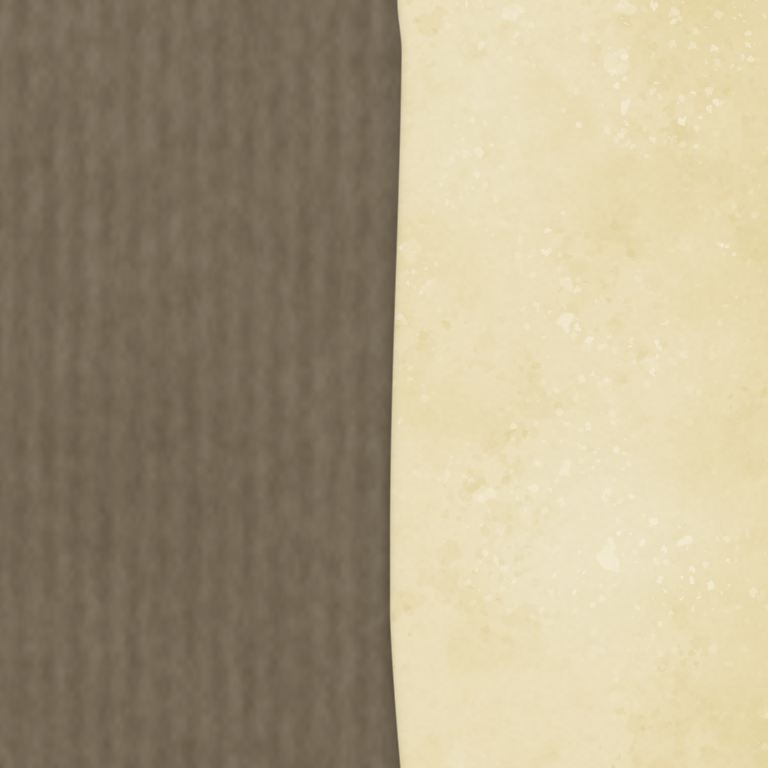
Reproduce this texture procedurally as a WebGL 1 fragment shader.

```glsl
precision highp float;
uniform vec2 u_resolution;

float hash(vec2 p) {
  vec3 q = fract(vec3(p.xyx) * 0.1031);
  q += dot(q, q.yzx + 33.33);
  return fract((q.x + q.y) * q.z);
}

float noise(vec2 p) {
  vec2 i = floor(p), f = fract(p);
  f = f * f * (3.0 - 2.0 * f);
  return mix(mix(hash(i), hash(i + vec2(1.0, 0.0)), f.x),
             mix(hash(i + vec2(0.0, 1.0)), hash(i + 1.0), f.x), f.y);
}

float fbm(vec2 p) {
  float sum = 0.0, amp = 0.5;
  for (int i = 0; i < 5; i++) {
    sum += amp * noise(p);
    p = mat2(1.6, 1.2, -1.2, 1.6) * p + 17.3;
    amp *= 0.5;
  }
  return sum;
}

// Irregular flecks, one candidate in each grid cell
float flecks(vec2 uv, float cells, float density, float seed) {
  vec2 p = uv * cells + seed;
  p += 0.45 * (vec2(noise(p * 3.0), noise(p * 3.0 + 41.0)) - 0.5);
  float cover = 0.0;
  for (int y = -1; y <= 1; y++) {
    for (int x = -1; x <= 1; x++) {
      vec2 cell = floor(p) + vec2(float(x), float(y));
      vec2 center = cell + vec2(hash(cell + 5.0), hash(cell + 29.0));
      float radius = mix(0.12, 0.48, pow(hash(cell + 53.0), 2.0));
      float present = step(hash(cell + 71.0), density);
      float blob = 1.0 - smoothstep(radius - 0.07, radius + 0.07, distance(p, center));
      cover = max(cover, present * blob * (0.4 + 0.6 * hash(cell + 97.0)));
    }
  }
  return cover;
}

float glow(vec2 uv, vec2 center, vec2 size) {
  vec2 d = (uv - center) / size;
  return exp(-dot(d, d));
}

float borderX(float y) {
  return 0.5078 + 0.0155 * smoothstep(0.3, 1.0, y) - 0.006 * smoothstep(0.93, 1.0, y)
       + 0.0135 * pow(max(1.0 - y / 0.2, 0.0), 1.3);
}

// Brown ribbed cloth
vec3 ribbedCloth(vec2 uv, float inset) {
  float sway = 0.09 * (noise(uv * vec2(27.0, 34.0)) - 0.5);
  float rib = cos(6.28318 * (27.0 * uv.x - 0.215 + 2.0 * sway));
  float strength = 0.4 + 0.9 * noise(uv * vec2(24.0, 16.0) + 8.0);
  float tone = 0.5 + 0.2 * rib * strength;
  tone += 0.75 * (fbm(uv * vec2(65.0, 38.0)) - 0.48);
  tone += 0.3 * (noise(uv * vec2(150.0, 95.0)) - 0.5);
  tone += 0.45 * (fbm(uv * 5.0 + 3.0) - 0.48) + 0.2 * (uv.y - 0.45);
  vec3 color = mix(vec3(0.415, 0.365, 0.292), vec3(0.498, 0.452, 0.378), tone);
  return color * (1.0 - 0.16 * exp(-inset / 0.008));
}

// Cream mottled paper
vec3 mottledPaper(vec2 uv) {
  float aging = smoothstep(0.72, 1.05, uv.x) * (0.45 + 0.55 * smoothstep(0.35, 1.0, uv.y));
  aging += 0.5 * glow(uv, vec2(1.0, 0.06), vec2(0.15, 0.15));
  aging += 0.35 * glow(uv, vec2(0.55, 0.48), vec2(0.08, 0.12));
  float pale = glow(uv, vec2(0.76, 0.29), vec2(0.14, 0.12))
             + 0.6 * glow(uv, vec2(0.63, 0.87), vec2(0.1, 0.16));
  float mottle = fbm(uv * 13.0 + 6.0);
  vec3 color = mix(vec3(0.921, 0.874, 0.733), vec3(0.892, 0.834, 0.635),
                   clamp(0.72 * aging + 1.3 * (mottle - 0.47), 0.0, 1.0));
  color = mix(color, vec3(0.932, 0.895, 0.777), clamp(0.8 * pale, 0.0, 0.85));

  // Ochre stains and pale chips gather in clusters
  float clusters = smoothstep(0.38, 0.62, fbm(uv * 9.0 + 21.0));
  float calm = 1.0 - 0.65 * clamp(pale, 0.0, 1.0);
  float stain = 0.5 * flecks(uv, 25.0, 0.45, 13.0) + 0.7 * flecks(uv, 72.0, 0.35, 37.0);
  stain += 0.4 * smoothstep(0.53, 0.64, fbm(uv * 36.0 + 4.0));
  color = mix(color, vec3(0.881, 0.819, 0.615),
              clamp(stain * calm * (0.25 + 0.6 * clusters), 0.0, 0.8));

  float chipArea = smoothstep(0.42, 0.62, fbm(uv * 8.0 + 63.0));
  chipArea += 0.5 * glow(uv, vec2(0.86, 0.2), vec2(0.15, 0.16))
            + 0.5 * glow(uv, vec2(0.92, 0.62), vec2(0.12, 0.2))
            + 0.6 * glow(uv, vec2(0.56, 0.37), vec2(0.06, 0.06));
  float chips = 0.7 * flecks(uv, 30.0, 0.16, 83.0) + 0.8 * flecks(uv, 90.0, 0.3, 119.0);
  color = mix(color, vec3(0.952, 0.923, 0.827), clamp(chips * chipArea, 0.0, 0.85));
  return color + 0.012 * (noise(uv * 190.0) - 0.5);
}

void main() {
  vec2 uv = gl_FragCoord.xy / u_resolution;
  float offset = uv.x - borderX(uv.y);
  vec3 cloth = ribbedCloth(uv, max(-offset, 0.0));
  vec3 paper = mottledPaper(uv);
  paper *= 1.0 - 0.1 * exp(-max(offset, 0.0) / 0.004);
  float softness = max(0.0015, 0.75 / u_resolution.x);
  gl_FragColor = vec4(mix(cloth, paper, smoothstep(-softness, softness, offset)), 1.0);
}
```
